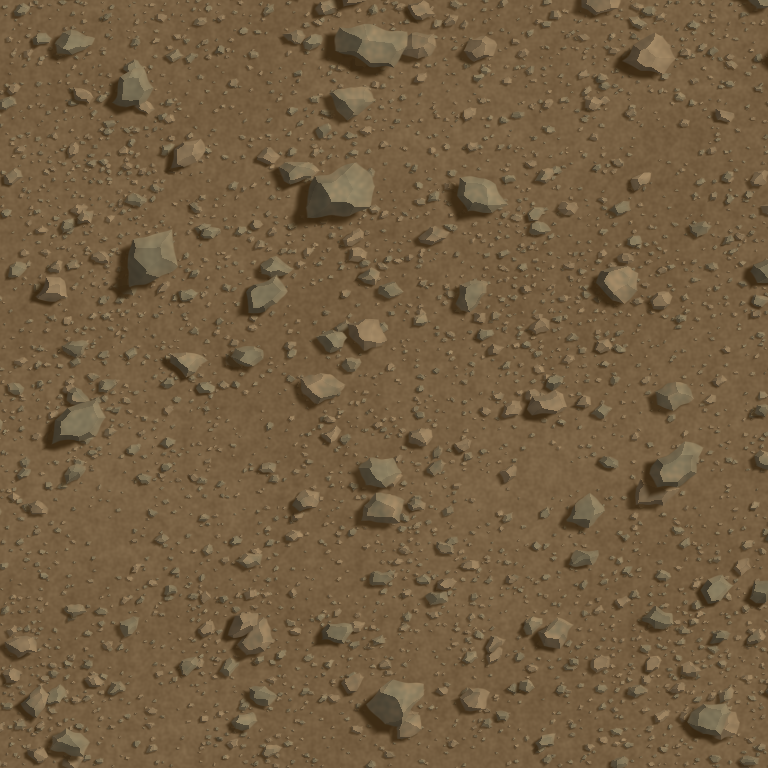
Reproduce this texture procedurally as a WebGL 2 fragment shader.

```glsl
#version 300 es
precision highp float;
// Dry reddish-brown ground strewn with angular stones, pebbles and grit in low sunlight.

uniform vec2 u_resolution;
out vec4 fragColor;

const vec3 SOIL_DARK = vec3(0.425, 0.335, 0.225);
const vec3 SOIL_LIGHT = vec3(0.505, 0.412, 0.292);
const vec3 STONE_GREY = vec3(0.515, 0.475, 0.365);
const vec3 STONE_TAN = vec3(0.575, 0.485, 0.360);
const vec3 SHADOW = vec3(0.215, 0.150, 0.065);
const vec3 SUN = vec3(0.62, 0.42, 0.66);
const float SHADOW_REACH = 0.42;  // in stone radii
const float EDGE_SOFTNESS = 0.0014;
const float FLATTEN = 0.68;       // height of a stone relative to its width
const float STONE_LEAN = 0.25;    // mean tilt of the long axis
const int FACETS = 7;
const int LAYERS = 5;
const float TAU = 6.28319;

vec3 hash3(ivec2 cell, int salt) {
  uvec3 v = uvec3(ivec3(cell, salt)) * 1664525u + 1013904223u;
  v.x += v.y * v.z; v.y += v.z * v.x; v.z += v.x * v.y;
  v ^= v >> 16u;
  v.x += v.y * v.z; v.y += v.z * v.x; v.z += v.x * v.y;
  return vec3(v >> 8u) / 16777216.0;
}

float cornerSlope(ivec2 corner, vec2 offset) {
  float angle = TAU * hash3(corner, 91).x;
  return dot(vec2(cos(angle), sin(angle)), offset);
}

// Gradient noise, roughly -0.7 to 0.7
float noise(vec2 p) {
  ivec2 c = ivec2(floor(p));
  vec2 f = fract(p);
  vec2 w = f * f * f * (f * (f * 6.0 - 15.0) + 10.0);
  float low = mix(cornerSlope(c, f), cornerSlope(c + ivec2(1, 0), f - vec2(1, 0)), w.x);
  float high = mix(cornerSlope(c + ivec2(0, 1), f - vec2(0, 1)),
                   cornerSlope(c + ivec2(1, 1), f - vec2(1, 1)), w.x);
  return mix(low, high, w.y);
}

// Faceted stone of unit radius: x = outline distance, yz = surface slope
vec3 stone(vec2 p, float seed) {
  vec2 slope = 0.5 * (fract(seed * vec2(37.3, 71.9)) - 0.5);
  float height = 0.42 + dot(slope, p);
  float outline = -1.0;
  for (int i = 0; i < FACETS; i++) {
    vec3 r = fract(seed * (vec3(53.1, 87.7, 29.3) + float(i) * vec3(17.7, 41.3, 67.9)));
    float angle = (float(i) + 0.85 * r.x) * TAU / float(FACETS);
    vec2 dir = vec2(cos(angle), sin(angle));
    float inside = 0.68 + 0.32 * r.y - dot(p, dir);
    float steepness = mix(0.6, 2.0, r.z);
    outline = max(outline, -inside);
    if (inside * steepness < height) {
      height = inside * steepness;
      slope = -dir * steepness;
    }
  }
  return vec3(outline, slope);
}

vec3 soil(vec2 uv) {
  float broad = noise(uv * 4.0) + 0.5 * noise(uv * 13.0 + 7.0);
  float grain = noise(uv * 48.0) + noise(uv * 110.0 + 3.0) + 0.9 * noise(uv * 210.0);
  return mix(SOIL_DARK, SOIL_LIGHT, 0.48 + 0.35 * broad + 0.42 * grain);
}

// Lays one size of stone, with its shadows, over the ground
vec3 scatter(vec3 ground, vec2 uv, float cellSize, float density, float relief, int salt) {
  vec3 sun = normalize(SUN);
  vec2 ragged = 0.05 * vec2(noise(uv * 5.0 / cellSize), noise(uv * 5.0 / cellSize + 19.0));
  vec2 grid = uv / cellSize + ragged;
  ivec2 home = ivec2(floor(grid));
  float mottle = noise(uv * 38.0) + 0.7 * noise(uv * 120.0);
  float softness = max(EDGE_SOFTNESS, 0.7 / u_resolution.y);

  for (int j = 1; j >= -1; j--) {
    for (int i = 1; i >= -1; i--) {
      ivec2 cell = home + ivec2(i, j);
      vec3 place = hash3(cell, salt);
      vec3 look = hash3(cell, salt + 50);
      vec2 centre = vec2(cell) + 0.15 + 0.7 * place.xy;
      float patchiness = 1.0 + 1.3 * noise(centre * cellSize * 4.0 + 11.0);
      if (place.z > density * patchiness) continue;

      float radius = mix(0.17, 0.44, look.x * look.x);
      float tilt = STONE_LEAN + 1.1 * (look.y - 0.5);
      vec2 axis = vec2(cos(tilt), sin(tilt));
      mat2 turn = mat2(axis.x, -axis.y, axis.y, axis.x);
      vec2 squash = vec2(1.0, 1.0 / FLATTEN);
      vec2 p = turn * (grid - centre) / radius * squash;
      if (dot(p, p) > 5.0) continue;

      vec2 towardSun = turn * normalize(sun.xy) * SHADOW_REACH * squash;
      float blur = softness / (radius * cellSize);
      float shadowEdge = stone(p + towardSun, look.z).x;
      float shade = 1.0 - smoothstep(-0.12 - blur, 0.10 + blur, shadowEdge);
      ground = mix(ground, SHADOW, shade * relief);

      vec3 body = stone(p, look.z);
      vec3 normal = normalize(vec3(-body.yz * turn, 1.0));
      float light = mix(0.48, 1.10, smoothstep(-0.05, 0.95, dot(normal, sun)));
      float tanShare = smoothstep(0.3, 0.8, fract(look.z * 13.7) + 0.35 * mottle);
      vec3 tint = mix(STONE_GREY, STONE_TAN, tanShare);
      float dust = smoothstep(-0.55, 0.05, body.x) * 0.35 + 0.45 * (1.0 - relief);
      tint = mix(tint, SOIL_LIGHT, dust) * (1.0 + 0.13 * mottle);
      float cover = 1.0 - smoothstep(-blur, blur, body.x);
      ground = mix(ground, tint * mix(1.0, light, 0.35 + 0.65 * relief), cover);
    }
  }
  return ground;
}

void main() {
  vec2 uv = gl_FragCoord.xy / u_resolution.y;
  vec3 color = soil(uv);
  // Finest grit first, largest stones last
  for (int k = 0; k < LAYERS; k++) {
    float rank = float(k) / float(LAYERS - 1);
    float cellSize = 0.0115 * pow(12.0, rank);
    color = scatter(color, uv, cellSize, mix(0.45, 0.36, rank), mix(0.42, 0.9, rank), k + 1);
  }
  fragColor = vec4(color, 1.0);
}
```
